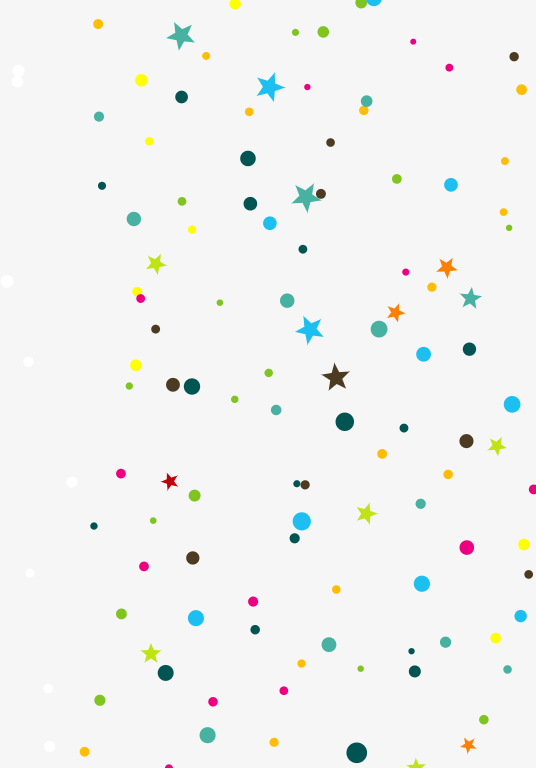
Give the GLSL for this pattern, as a WebGL 2 fragment shader.

```glsl
#version 300 es
precision highp float;
precision highp int;
// Scattered confetti of bright dots and five-pointed stars on pale grey, with a margin of white dots.

uniform vec2 u_resolution;
out vec4 fragColor;

const float PI = 3.14159265;
const vec3 PAPER = vec3(0.963);
const vec3 WHITE = vec3(1.0);

// Lengths are fractions of the canvas height.
const float MARGIN = 0.11;
const float CELL = 1.0 / 14.0;
const float MARGIN_CELL = 0.1;
const float OCCUPANCY = 0.96;
const float STAR_SHARE = 0.14;
const float STAR_INNER = 0.43;

// Pink, green, yellow, amber, teal, deep teal, blue, brown, lime, orange, red.
const int KINDS = 11;
const vec3 COLOURS[KINDS] = vec3[KINDS](
    vec3(0.93, 0.00, 0.50), vec3(0.50, 0.77, 0.12), vec3(1.00, 1.00, 0.00),
    vec3(1.00, 0.74, 0.03), vec3(0.28, 0.70, 0.63), vec3(0.00, 0.33, 0.32),
    vec3(0.11, 0.75, 0.94), vec3(0.30, 0.23, 0.13), vec3(0.75, 0.89, 0.08),
    vec3(1.00, 0.50, 0.00), vec3(0.75, 0.00, 0.05));

// Share, smallest radius and largest radius of each kind.
const vec3 DOTS[KINDS] = vec3[KINDS](
    vec3(0.21, 0.0035, 0.0095), vec3(0.16, 0.0040, 0.0080), vec3(0.14, 0.0045, 0.0085),
    vec3(0.12, 0.0050, 0.0080), vec3(0.12, 0.0035, 0.0120), vec3(0.11, 0.0040, 0.0135),
    vec3(0.07, 0.0080, 0.0135), vec3(0.07, 0.0055, 0.0095), vec3(0.0), vec3(0.0), vec3(0.0));
const vec3 STARS[KINDS] = vec3[KINDS](
    vec3(0.14, 0.017, 0.019), vec3(0.0), vec3(0.0),
    vec3(0.0), vec3(0.26, 0.013, 0.021), vec3(0.0),
    vec3(0.14, 0.013, 0.025), vec3(0.07, 0.019, 0.022), vec3(0.20, 0.013, 0.015),
    vec3(0.13, 0.011, 0.017), vec3(0.06, 0.011, 0.013));

// Integer hash: three random values in 0..1 for a cell and seed.
vec3 hash3(ivec2 cell, int seed) {
    uvec3 v = uvec3(ivec3(cell, seed) + 64) * 1664525u + 1013904223u;
    v.x += v.y * v.z; v.y += v.z * v.x; v.z += v.x * v.y;
    v ^= v >> 16u;
    v.x += v.y * v.z; v.y += v.z * v.x; v.z += v.x * v.y;
    return vec3(v >> 8u) / 16777216.0;
}

// Index of the kind whose cumulative share contains the value.
int pickKind(vec3 kinds[KINDS], float value) {
    int picked = 0;
    for (int i = 0; i < KINDS; i++) {
        if (value >= 0.0 && kinds[i].x > 0.0) picked = i;
        value -= kinds[i].x;
    }
    return picked;
}

float dotDistance(vec2 p, float radius) {
    return length(p) - radius;
}

// Fold the plane into half a ray, then measure to its one edge.
float starDistance(vec2 p, float radius, float turn) {
    float sector = 2.0 * PI / 5.0;
    float angle = mod(atan(p.y, p.x + 1e-7) + turn, sector) - 0.5 * sector;
    vec2 q = length(p) * vec2(cos(angle), abs(sin(angle)));
    vec2 tip = vec2(radius, 0.0);
    vec2 notch = radius * STAR_INNER * vec2(cos(0.5 * sector), sin(0.5 * sector));
    vec2 edge = notch - tip;
    return dot(q - tip, normalize(vec2(edge.y, -edge.x)));
}

float coverage(float dist, float pixel) {
    return clamp(0.5 - dist / pixel, 0.0, 1.0);
}

// Blend the dot or star owned by one cell over the base colour.
vec3 drawPiece(vec3 base, vec2 p, ivec2 cell, float pixel) {
    vec3 place = hash3(cell, 1);
    vec3 look = hash3(cell, 2);
    if (cell.x < 0 || place.z > OCCUPANCY) return base;
    vec2 centre = (vec2(cell) + 0.5 + 1.1 * (place.xy - 0.5)) * CELL;
    bool isStar = look.z < STAR_SHARE;
    int kind = isStar ? pickKind(STARS, look.x) : pickKind(DOTS, look.x);
    vec2 range = isStar ? STARS[kind].yz : DOTS[kind].yz;
    float radius = mix(range.x, range.y, pow(look.y, 1.3));
    float turn = 2.0 * PI * hash3(cell, 3).x;
    float dist = isStar ? starDistance(p - centre, radius, turn) : dotDistance(p - centre, radius);
    return mix(base, COLOURS[kind], coverage(dist, pixel));
}

// One faint white dot in most rows of the left margin.
vec3 drawMarginDot(vec3 base, vec2 p, int row, float pixel) {
    vec3 r = hash3(ivec2(0, row), 4);
    vec2 centre = vec2(0.1 * r.x, (float(row) + r.y) * MARGIN_CELL);
    float radius = mix(0.0045, 0.009, r.z);
    float present = step(hash3(ivec2(0, row), 5).x, 0.8);
    return mix(base, WHITE, present * coverage(dotDistance(p - centre, radius), pixel));
}

void main() {
    float pixel = 1.0 / u_resolution.y;
    vec2 p = gl_FragCoord.xy * pixel;
    vec2 field = p - vec2(MARGIN, 0.0);
    ivec2 home = ivec2(floor(field / CELL));
    int row = int(floor(p.y / MARGIN_CELL));
    vec3 colour = PAPER;
    for (int j = -1; j <= 1; j++) {
        colour = drawMarginDot(colour, p, row + j, pixel);
        for (int i = -1; i <= 1; i++) colour = drawPiece(colour, field, home + ivec2(i, j), pixel);
    }
    fragColor = vec4(colour, 1.0);
}
```
